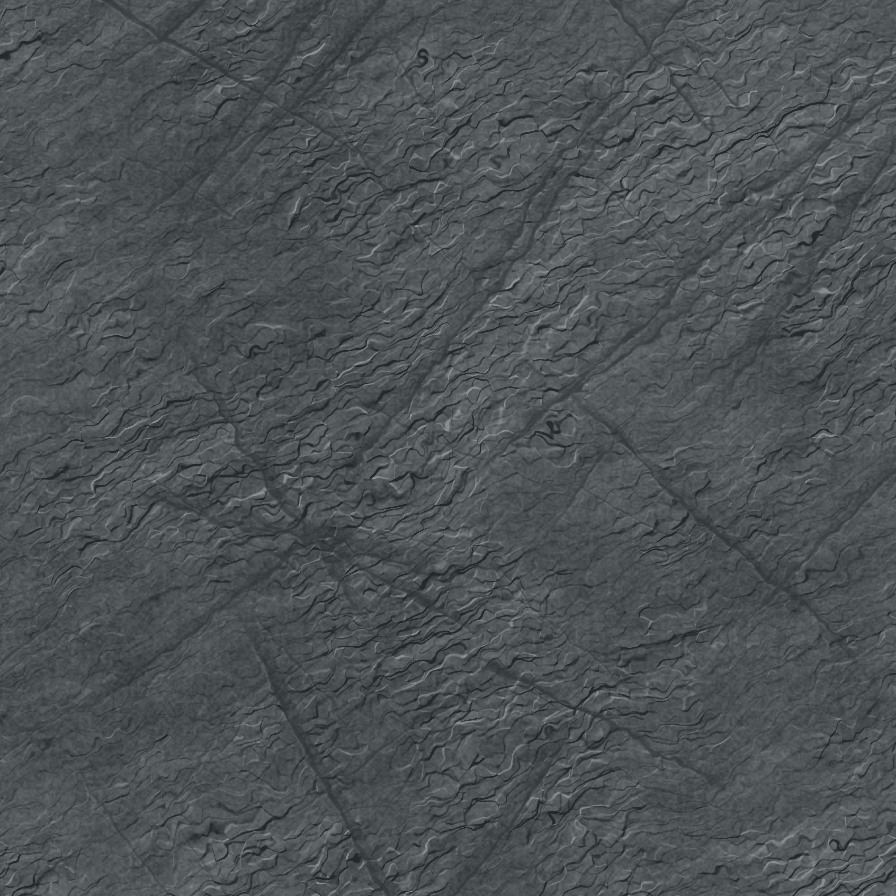
Reproduce this texture procedurally as a WebGL 1 fragment shader.

```glsl
precision highp float;
uniform vec2 u_resolution;

float hash(vec2 p) {
  return fract(sin(dot(p, vec2(127.1, 311.7))) * 43758.5453);
}

vec2 hash2(vec2 p) {
  return vec2(hash(p), hash(p + 47.3));
}

float noise(vec2 p) {
  vec2 i = floor(p), f = fract(p);
  f = f * f * (3.0 - 2.0 * f);
  return mix(mix(hash(i), hash(i + vec2(1, 0)), f.x),
             mix(hash(i + vec2(0, 1)), hash(i + vec2(1, 1)), f.x), f.y);
}

float fbm(vec2 p) {
  float sum = 0.0, amp = 0.5;
  for (int i = 0; i < 5; i++) {
    sum += amp * noise(p);
    p = mat2(0.8, 0.6, -0.6, 0.8) * p * 2.03 + 7.1;
    amp *= 0.5;
  }
  return sum;
}

// Turns the frame so that x follows the cleavage of the stone
vec2 alongGrain(vec2 p) {
  return mat2(0.891, -0.454, 0.454, 0.891) * p;
}

// Height of tilted flakes, one per jittered cell, blended at the seams
float flakes(vec2 p) {
  vec2 cell = floor(p), f = fract(p);
  float total = 0.0, weights = 1e-18;
  for (int y = -1; y <= 1; y++) {
    for (int x = -1; x <= 1; x++) {
      vec2 o = vec2(x, y);
      vec2 rnd = hash2(cell + o);
      vec2 d = f - o - rnd;
      float w = exp(-34.0 * dot(d, d));
      float tilt = dot(d, vec2(rnd.y - 0.5, 0.9 * rnd.x - 0.7));
      total += w * (hash(cell + o + 9.7) + tilt);
      weights += w;
    }
  }
  return total / weights;
}

float relief(vec2 p) {
  vec2 q = alongGrain(p);
  return 0.13 * flakes(q * vec2(10, 24))
       + 0.13 * flakes(q * vec2(27, 56) + 31.0)
       + 0.10 * flakes(q * vec2(60, 112) + 73.0);
}

// x: dark fissure, y: pale chipped rim, z: worn band
vec3 cracks(vec2 p) {
  float wobble = 0.012 * (noise(p * 11.0) - 0.5) + 0.007 * (noise(p * 50.0) - 0.5)
               + 0.004 * (noise(p * 130.0) - 0.5);
  float ragged = 0.2 + 1.5 * noise(p * 45.0 + 5.0);
  float fray = 0.008 * (noise(p * 85.0 + 9.0) - 0.5);
  vec3 sum = vec3(0.0);
  for (int i = 0; i < 64; i++) {
    float k = float(i);
    vec2 seed = vec2(k, 3.7);
    float major = step(k, 21.5);
    float family = mod(k, 5.0);
    float angle = family < 2.5 ? 0.80 : (family < 3.5 ? -0.92 : -0.40);
    angle += 0.4 * (hash(seed + 1.3) - 0.5);
    vec2 dir = vec2(cos(angle), sin(angle));
    vec2 d = p - hash2(seed + 5.9);
    float u = dot(d, dir);
    float v = dot(d, vec2(-dir.y, dir.x)) + wobble * (0.5 + hash(seed + 6.4));
    float reach = mix(0.07, 0.17, major) + mix(0.07, 0.18, major) * hash(seed + 8.1);
    float fade = 1.0 - smoothstep(0.5 * reach, reach, abs(u));
    float width = mix(0.0012, 0.0022, major) * ragged;
    float band = 0.003 + 0.009 * hash(seed + 2.2);
    float line = 1.0 - smoothstep(0.4 * width, width + 0.0008, abs(v));
    float rim = 1.0 - smoothstep(0.0, 0.002, abs(v + width + 0.0018));
    float worn = 1.0 - smoothstep(band - 0.001, band + 0.001, abs(v - 0.5 * band) + fray);
    sum = max(sum, fade * vec3(line * mix(0.7, 1.0, major), rim, worn * major));
  }
  return sum;
}

void main() {
  vec2 p = gl_FragCoord.xy / u_resolution;
  vec2 warp = vec2(fbm(p * 9.0), fbm(p * 9.0 + 40.0)) - 0.5;
  vec2 s = p + 0.05 * warp + 0.008 * (vec2(noise(p * 85.0), noise(p * 85.0 + 20.0)) - 0.5);
  vec3 crack = cracks(p);

  // Light from the upper left catches the flake edges
  float lit = relief(s) - relief(s + 0.0022 * vec2(-0.45, 0.89));
  lit *= lit > 0.0 ? 1.35 : 0.95;
  float rough = mix(0.55, 1.75, smoothstep(0.34, 0.62, fbm(p * 7.0 + 12.0)));
  rough *= 1.0 - 0.6 * crack.z;

  // Broad clouds, streaks along the cleavage and fine grain
  float tone = 0.306 + 0.11 * (fbm(p * 3.5 + 3.0) - 0.48);
  tone += 0.11 * (fbm(alongGrain(s) * vec2(18, 46)) - 0.48);
  tone += 0.05 * (noise(p * 250.0) - 0.5) + 0.06 * (noise(p * 460.0) - 0.5);
  tone += lit * rough;

  // Fissures, their chipped rims and worn margins
  tone -= 0.03 * crack.z;
  tone += 0.06 * crack.y * noise(p * 90.0);
  tone = mix(tone, 0.19, 0.72 * crack.x * (0.5 + 0.5 * noise(p * 70.0 + 3.0)));

  tone = clamp(tone, 0.14, 0.54);
  gl_FragColor = vec4(tone + vec3(0.0, 0.021, 0.031), 1.0);
}
```
